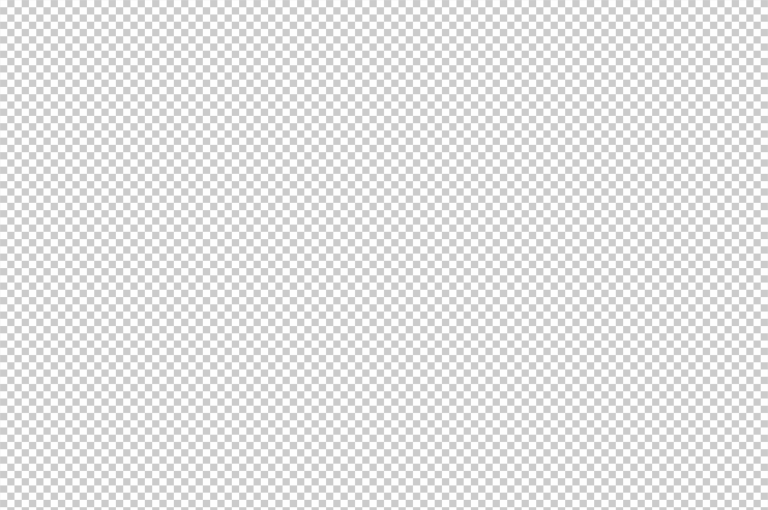
This pattern is drawn by a WebGL 2 fragment shader. Its source:

```glsl
#version 300 es
precision highp float;

uniform vec2 u_resolution;
out vec4 fragColor;

const float CELLS_ACROSS = 106.0;  // 53 light and dark pairs
const float EDGE_SOFTNESS = 0.16;  // smallest blend width, in cells
const vec3 LIGHT = vec3(0.995);
const vec3 GREY = vec3(0.797);

// Square wave of period 2 in -1..1, with linear ramps of the given width
vec2 softSquareWave(vec2 p, float rampWidth) {
    vec2 triangle = abs(mod(p + 0.5, 2.0) - 1.0) - 0.5;
    return clamp(2.0 * triangle / rampWidth, -1.0, 1.0);
}

// 1 on light cells, 0 on grey cells
float checker(vec2 p, float rampWidth) {
    vec2 wave = softSquareWave(p, rampWidth);
    return 0.5 + 0.5 * wave.x * wave.y;
}

void main() {
    // Square cells, counted from the top left corner
    float cellsPerPixel = CELLS_ACROSS / u_resolution.x;
    vec2 fromTopLeft = vec2(gl_FragCoord.x, u_resolution.y - gl_FragCoord.y);
    vec2 cell = fromTopLeft * cellsPerPixel;

    // Ramps span at least one pixel
    float rampWidth = max(EDGE_SOFTNESS, cellsPerPixel);
    fragColor = vec4(mix(GREY, LIGHT, checker(cell, rampWidth)), 1.0);
}
```
